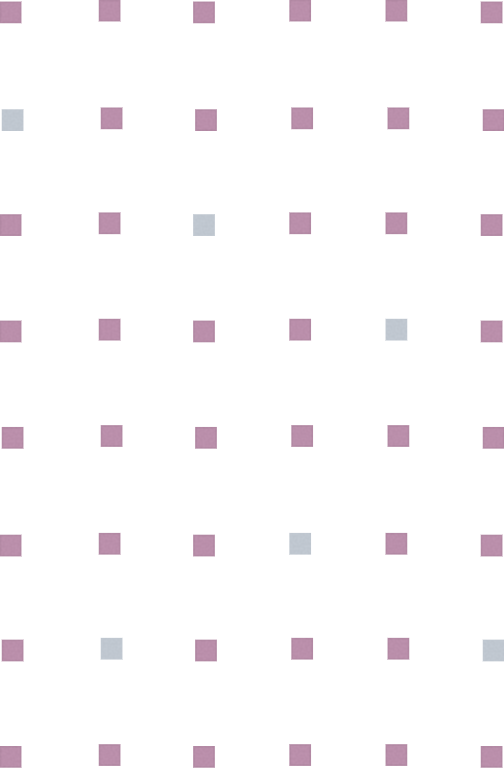
Give the GLSL for this pattern, as a Shadertoy shader.

```glsl
// Sparse grid of small mauve squares with a few grey ones, slightly misaligned, on white.

#define UNITS_HIGH 768.0                  // design units per canvas height
#define FIRST vec2(10.6, 12.4)            // centre of the top left square
#define PITCH vec2(96.2, 106.35)          // spacing of columns and rows
#define HALF_SIDE 10.85
#define RIM_WIDTH 1.2
#define RAISED_COLUMNS 26                 // bit set of columns 1, 3, 4
#define SHIFTED_ROWS 82                   // bit set of rows 1, 4, 6
#define PAPER vec3(1.0)
#define MAUVE vec3(0.73, 0.56, 0.67)
#define GREY vec3(0.75, 0.78, 0.815)
#define GRAIN 0.02

float hasBit(int set, int index) {
    return float((set >> clamp(index, 0, 15)) & 1);
}

vec2 randomGradient(vec2 cell) {
    float angle = 6.2832 * fract(sin(dot(cell, vec2(127.1, 311.7))) * 43758.5);
    return vec2(cos(angle), sin(angle));
}

float gradientNoise(vec2 p) {
    vec2 i = floor(p), f = p - i;
    vec2 w = f * f * (3.0 - 2.0 * f);
    vec2 e = vec2(0.0, 1.0);
    float low = mix(dot(randomGradient(i), f),
                    dot(randomGradient(i + e.yx), f - e.yx), w.x);
    float high = mix(dot(randomGradient(i + e.xy), f - e.xy),
                     dot(randomGradient(i + e.yy), f - e.yy), w.x);
    return mix(low, high, w.y);
}

// Small displacement of each square from the regular grid
vec2 misalignment(ivec2 cell) {
    float inner = float(cell.x > 0 && cell.x < 5);
    float x = inner + 1.8 * float(cell.x == 1) + 2.0 * hasBit(SHIFTED_ROWS, cell.y);
    float y = 1.4 * float(cell.y % 4 == 1) - 1.8 * hasBit(RAISED_COLUMNS, cell.x);
    return vec2(x, y);
}

// Grey squares follow a diagonal above and an inverted V below
bool isGrey(ivec2 cell) {
    return cell.x == 2 * (cell.y - 1) || abs(cell.x - 3) == 2 * (cell.y - 5);
}

float boxDistance(vec2 p, float halfSide) {
    vec2 d = abs(p) - halfSide;
    return length(max(d, 0.0)) + min(max(d.x, d.y), 0.0);
}

void mainImage(out vec4 fragColor, in vec2 fragCoord) {
    // Design coordinates, measured down from the upper left corner
    float pixel = UNITS_HIGH / iResolution.y;
    vec2 p = vec2(fragCoord.x, iResolution.y - fragCoord.y) * pixel;

    // Nearest square
    ivec2 cell = ivec2(max(round((p - FIRST) / PITCH), 0.0));
    vec2 center = FIRST + vec2(cell) * PITCH + misalignment(cell);
    float dist = boxDistance(p - center, HALF_SIDE);

    // Fill, darker mauve rim and faint grain
    bool grey = isGrey(cell);
    vec3 ink = grey ? GREY : MAUVE;
    float rim = smoothstep(-RIM_WIDTH - pixel, -RIM_WIDTH, dist);
    ink *= 1.0 - (grey ? 0.0 : 0.04) * rim;
    ink += GRAIN * gradientNoise(p * 0.4);

    float coverage = clamp(0.5 - dist / pixel, 0.0, 1.0);
    fragColor = vec4(mix(PAPER, ink, coverage), 1.0);
}
```
